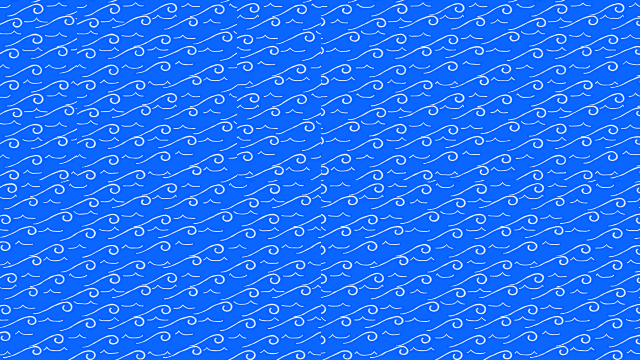
This pattern is drawn by a WebGL 2 fragment shader. Its source:

```glsl
#version 300 es
precision highp float;
// Hand-drawn curling waves and small ripples in white on bright blue, with visible joins.

uniform vec2 u_resolution;
out vec4 fragColor;

const vec3 SEA   = vec3(0.04, 0.40, 1.00);
const vec3 SHADE = vec3(0.00, 0.36, 1.00);
const vec3 FOAM  = vec3(0.97, 0.98, 0.99);

// One unit is one row of waves; a tile holds 3 x 6 cells, 4 x 4 tiles fill the canvas.
const float ROWS = 24.0;
const vec2 TILE_CELLS = vec2(3.0, 6.0);
const float CELL_WIDTH = 32.0 / 9.0;
const float TAU = 6.2831853;

vec2 hash22(vec2 p) {
    vec3 q = fract(p.xyx * vec3(0.1031, 0.1030, 0.0973));
    q += dot(q, q.yzx + 33.33);
    return fract((q.xx + q.yz) * q.zy);
}

float cornerSlope(vec2 corner, vec2 offset) {
    return dot(hash22(corner) * 2.0 - 1.0, offset);
}

float gradientNoise(vec2 p) {
    vec2 i = floor(p), f = p - i;
    vec2 w = f * f * f * (f * (f * 6.0 - 15.0) + 10.0);
    vec2 e = vec2(1.0, 0.0);
    return mix(mix(cornerSlope(i, f), cornerSlope(i + e, f - e), w.x),
               mix(cornerSlope(i + e.yx, f - e.yx), cornerSlope(i + 1.0, f - 1.0), w.x), w.y);
}

// Spiral head, wound clockwise from its top towards the centre.
float spiralDistance(vec2 p, float radius, float sweep) {
    p.x *= 0.82;
    float angle = mod(atan(p.x, p.y), TAU);
    float inner = radius * 0.42;
    vec2 tip = inner * vec2(sin(sweep), cos(sweep));
    float r = mix(radius, inner, angle / sweep);
    return angle < sweep ? abs(length(p) - r) : length(p - tip);
}

// Tail rising from the lower left to the top of the head.
float tailDistance(vec2 p, float span, float low, float high) {
    float t = clamp(p.x / span + 1.0, 0.0, 1.0);
    float rise = high - low;
    float y = low + rise * t * t * (3.0 - 2.0 * t);
    float slope = 6.0 * rise * t * (1.0 - t) / span;
    vec2 gap = vec2(p.x - (t - 1.0) * span, (p.y - y) * inversesqrt(1.0 + slope * slope));
    return length(gap) + 0.018 * (1.0 - t);
}

float curlDistance(vec2 p, float radius, float span) {
    return min(spiralDistance(p, radius, 5.3), tailDistance(p, span, -0.42, radius));
}

// Short flat line with pointed crests.
float rippleDistance(vec2 p, float halfLength, float phase) {
    float x = clamp(p.x, -halfLength, halfLength);
    float crest = 1.0 - abs(sin(2.7 * x + phase));
    float y = 0.22 * crest * crest;
    float slope = 1.19 * crest;
    return length(vec2(p.x - x, (p.y - y) * inversesqrt(1.0 + slope * slope)));
}

// Start of the tiling in each panel; the jumps cut strokes at the joins.
float panelStart(vec2 p) {
    if (p.y < 0.5 * ROWS) return p.x < 21.39 ? 5.11 : 18.9;
    if (p.x < 5.11) return 0.0;
    if (p.x < 15.83) return 5.11;
    return p.x < 21.39 ? 10.6 : 13.6;
}

// Distance to the edge of the nearest stroke.
float waveDistance(vec2 p, float curlWidth, float rippleWidth) {
    float nearest = 10.0;
    float baseRow = floor(p.y);
    for (int j = -1; j <= 1; j++) {
        float row = baseRow + float(j);
        float stagger = 0.5 * CELL_WIDTH * mod(row + 1.0, 2.0);
        float baseColumn = floor((p.x - stagger) / CELL_WIDTH);
        for (int i = -1; i <= 0; i++) {
            float column = baseColumn + float(i);
            vec2 key = mod(vec2(column, row), TILE_CELLS);
            vec2 jitter = hash22(key + 7.0) - 0.5;
            vec2 vary = hash22(key + 31.0);
            vec2 head = vec2((column + 0.73) * CELL_WIDTH + stagger, row + 0.42);
            vec2 q = p - head - jitter * vec2(0.6, 0.35);
            float curl = curlDistance(q, mix(0.30, 0.36, vary.x), mix(1.85, 2.2, vary.y));
            vec2 rippleAt = vec2(1.3, 0.12 + 0.3 * (vary.x - 0.5));
            float ripple = rippleDistance(q - rippleAt, mix(0.55, 0.8, vary.y), TAU * vary.x);
            nearest = min(nearest, min(curl - curlWidth, ripple - rippleWidth));
        }
    }
    return nearest;
}

void main() {
    vec2 p = gl_FragCoord.xy / u_resolution.y * ROWS;
    float pixel = ROWS / u_resolution.y;
    p.x -= panelStart(p);

    // Uneven hand and pen pressure
    float wobble = gradientNoise(p * 1.7);
    float pressure = 1.0 + 0.5 * gradientNoise(p * 3.1 + 19.0);
    float d = waveDistance(p + vec2(0.0, 0.05 * wobble), 0.042 * pressure, 0.027 * pressure);

    // Faint dark rim, then the stroke
    vec3 color = mix(SHADE, SEA, smoothstep(0.09, 0.16, d));
    color = mix(color, FOAM, 1.0 - smoothstep(-0.65 * pixel, 0.65 * pixel, d));
    fragColor = vec4(color, 1.0);
}
```
